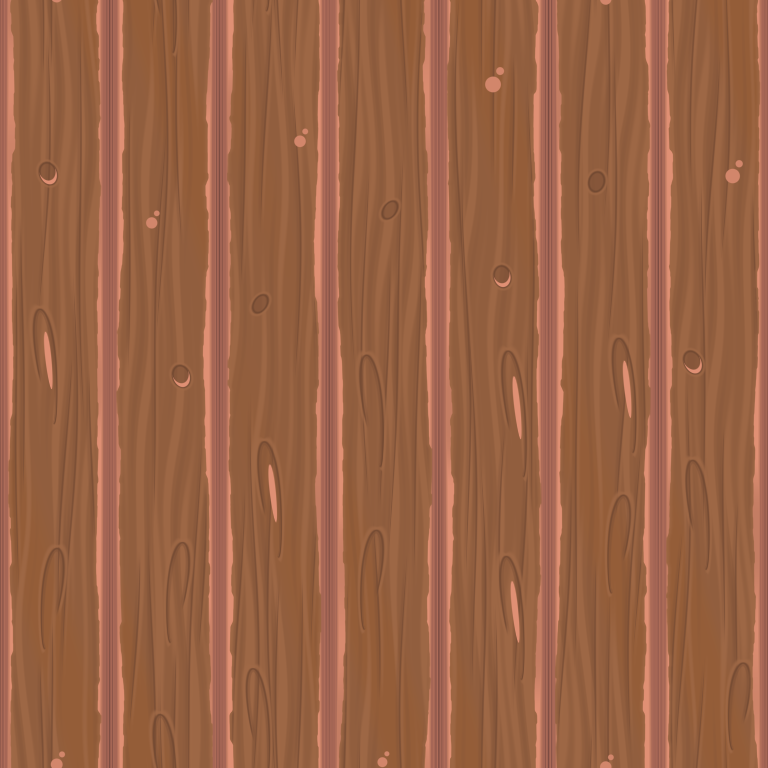
Give the GLSL for this texture, as a WebGL 1 fragment shader.

```glsl
precision highp float;
uniform vec2 u_resolution;

const float TAU = 6.2831853;
const float PLANKS = 7.0;
const float GROOVE_HALF = 0.0095;
const vec3 WOOD = vec3(0.57, 0.37, 0.245);
const vec3 WOOD_LIGHT = vec3(0.625, 0.41, 0.275);
const vec3 WOOD_ORANGE = vec3(0.585, 0.365, 0.215);
const vec3 WOOD_DARK = vec3(0.47, 0.30, 0.205);
const vec3 MAUVE = vec3(0.65, 0.40, 0.335);
const vec3 GROOVE_DARK = vec3(0.43, 0.26, 0.23);
const vec3 PINK_DULL = vec3(0.74, 0.47, 0.37);
const vec3 PINK = vec3(0.88, 0.565, 0.455);

float rand(vec2 p) {
  return fract(sin(dot(p, vec2(127.1, 311.7))) * 4375.85);
}

// Signed offset on the vertically repeating canvas
float wrapY(float y) {
  return fract(y + 0.5) - 0.5;
}

float fill(float d, float aa) {
  return 1.0 - smoothstep(-aa, aa, d);
}

float ellipse(vec2 p, vec2 r) {
  float k = length(p / r);
  return k * (k - 1.0) / max(length(p / (r * r)), 0.001);
}

// Slow sideways drift of the grain
float bend(float y, float seed) {
  return 0.006 * sin(TAU * y + seed * 6.0) + 0.003 * sin(TAU * 2.0 * y + seed * 11.0);
}

// Broad soft streaks and stained patches
vec3 woodBase(vec2 q, float id) {
  float g = q.x + bend(q.y, id) + 0.004 * sin(TAU * 3.0 * q.y + q.x * 40.0 + id);
  float streak = sin(g * 310.0 + id * 3.0) + 0.8 * sin(g * 175.0 + 1.5 * sin(TAU * q.y + id));
  float patches = sin(TAU * q.y + id * 2.3 + q.x * 25.0) + 0.7 * sin(TAU * 2.0 * q.y - id * 4.1 + q.x * 40.0);
  vec3 col = mix(WOOD, WOOD_ORANGE, smoothstep(0.3, 1.4, patches) * 0.8);
  col = mix(col, WOOD_LIGHT, smoothstep(0.1, 1.3, streak - 0.5 * patches) * 0.85);
  return mix(col, WOOD_DARK, smoothstep(0.8, 1.8, -streak) * 0.22);
}

// Long tapered grain cuts, each with a lit side
vec3 grainCuts(vec3 col, vec2 q, float id, float aa) {
  for (int i = 0; i < 9; i++) {
    float n = float(i);
    float y = wrapY(q.y - rand(vec2(id, n + 0.3)));
    float t = y / mix(0.1, 0.32, rand(vec2(id + 9.0, n)));
    float taper = max(0.0, 1.0 - t * t);
    float center = mix(-0.054, 0.054, (n + rand(vec2(n, id + 4.0))) / 9.0);
    float x = q.x - center - bend(q.y, id + n * 0.13) - 0.012 * y;
    float fade = smoothstep(0.0, 0.5, taper);
    col = mix(col, WOOD_LIGHT, fill(abs(x - 0.003) - 0.002 * taper, aa * 2.0) * fade * 0.6);
    col = mix(col, WOOD_DARK, fill(abs(x + 0.002) - 0.003 * taper, 0.002) * fade * 0.3);
    col = mix(col, WOOD_DARK, fill(abs(x) - 0.0011 * taper, aa) * fade * 0.75);
  }
  return col;
}

vec3 knot(vec3 col, vec2 p, float seed, float aa) {
  vec2 r = vec2(0.011, 0.014) * mix(0.8, 1.1, seed);
  p.x += p.y * (seed - 0.5) * 0.8;
  float d = ellipse(p, r);
  float crescent = fill(d, aa) * (1.0 - fill(ellipse(p - vec2(-0.001, 0.005), r), aa));
  col = mix(col, WOOD_LIGHT, fill(abs(d - 0.003) - 0.0015, 0.0015) * 0.7);
  col = mix(col, WOOD_DARK, fill(d, aa) * 0.45);
  col = mix(col, WOOD_DARK * 0.9, fill(abs(d) - 0.0012, aa * 1.5) * 0.8);
  return mix(col, PINK, crescent * step(0.45, seed));
}

vec3 dotPair(vec3 col, vec2 p, float seed, float aa) {
  float r = mix(0.005, 0.011, seed * seed * seed);
  vec2 gap = vec2(seed > 0.5 ? 0.9 : -0.9, seed > 0.3 ? 1.7 : -1.4) * r;
  float d = min(length(p) - r, length(p - gap) - r * 0.5);
  return mix(col, mix(PINK_DULL, PINK, 0.6), fill(d, aa));
}

// Open teardrop ridge, sometimes with a bare sliver inside
vec3 loopRidge(vec3 col, vec2 p, float seed, float aa) {
  float flip = seed > 0.5 ? 1.0 : -1.0;
  p = vec2(p.x * flip + p.y * 0.12, p.y);
  vec2 r = vec2(0.012, mix(0.05, 0.085, seed));
  vec2 s = vec2(p.x / (1.0 + 0.35 * p.y / r.y), p.y);
  float d = ellipse(s, r);
  float open = 1.0 - smoothstep(0.0, 0.02, -p.y - 0.005) * smoothstep(-0.002, 0.002, -p.x);
  col = mix(col, WOOD_LIGHT, fill(abs(d - 0.003) - 0.0015, 0.0015) * open * 0.8);
  col = mix(col, WOOD_DARK, fill(abs(d + 0.002) - 0.002, 0.0015) * open * 0.4);
  col = mix(col, WOOD_DARK * 0.95, fill(abs(d) - 0.001, aa) * open * 0.8);
  float sliver = ellipse(s - vec2(0.003, 0.008), vec2(0.0038, r.y * 0.5));
  return mix(col, PINK, fill(sliver, aa) * step(0.68, seed));
}

// Four shuffled details per plank
vec3 details(vec3 col, vec2 q, float id, float aa) {
  float shuffle = floor(rand(vec2(id, 31.0)) * 4.0);
  for (int i = 0; i < 4; i++) {
    float n = float(i);
    float seed = rand(vec2(n + 3.0, id + 17.0));
    float y = (n + 0.4 * rand(vec2(id, n + 50.0))) / 4.0 + rand(vec2(id, 71.0));
    float x = mix(-0.034, 0.034, rand(vec2(id + 23.0, n)));
    vec2 p = vec2(q.x - x, wrapY(q.y - y));
    float kind = mod(n + shuffle, 4.0);
    if (kind < 0.5 || (kind > 2.5 && seed < 0.4)) col = knot(col, p, seed, aa);
    else if (kind < 1.5) col = dotPair(col, p, seed, aa);
    else col = loopRidge(col, p, seed, aa);
  }
  return col;
}

// Stepped chips along a plank edge, 0 to 1
float chips(float y, float seed, float count) {
  float c = floor(y * count);
  float next = mod(c + 1.0, count);
  return mix(rand(vec2(c, seed)), rand(vec2(next, seed)), smoothstep(0.75, 1.0, fract(y * count)));
}

// Worn pink edges around a lined groove
vec3 seam(vec3 col, float x, float y, float id, float aa) {
  float seed = id * 2.0 + step(0.0, x);
  float d = abs(x) - GROOVE_HALF - 0.001 * sin(TAU * y + id * 2.0);
  float wear = 0.0055 + 0.0025 * sin(TAU * y + seed * 2.7) + 0.0015 * sin(TAU * 3.0 * y + seed * 4.3);
  wear += 0.004 * (chips(y, seed, 26.0) - 0.5) + 0.0015 * (chips(y, seed + 40.0, 67.0) - 0.5);
  float dull = smoothstep(0.2, 1.3, sin(TAU * y + seed * 1.9) + 0.4 * sin(TAU * 4.0 * y + seed));
  vec3 edge = mix(PINK, PINK_DULL, max(dull * 0.8, 1.0 - smoothstep(0.0, 0.004, d)));
  col = mix(col, WOOD_LIGHT, fill(d - wear - 0.003, 0.003) * 0.7);
  col = mix(col, edge, fill(d - wear, aa) * smoothstep(0.0005, 0.002, wear));
  vec3 groove = mix(MAUVE, PINK_DULL, 0.35 * smoothstep(0.3, 1.0, sin(x * 1300.0 + id)));
  float depth = 0.55 + 0.3 * sin(TAU * y + id * 1.7);
  float lines = max(fill(abs(x) - 0.0008, aa), 0.7 * fill(abs(abs(x) - 0.0038) - 0.0006, aa));
  groove = mix(groove, GROOVE_DARK, lines * depth);
  return mix(col, groove, fill(d, aa));
}

void main() {
  vec2 uv = gl_FragCoord.xy / u_resolution;
  float aa = 0.75 / min(u_resolution.x, u_resolution.y);
  float across = uv.x * PLANKS;
  float plank = floor(across);
  float joint = floor(across + 0.5);
  vec2 q = vec2((across - plank - 0.5) / PLANKS, uv.y);
  vec3 col = woodBase(q, plank);
  col = grainCuts(col, q, plank, aa);
  col = details(col, q, plank, aa);
  col = seam(col, (across - joint) / PLANKS, uv.y, mod(joint, PLANKS), aa);
  gl_FragColor = vec4(col, 1.0);
}
```
